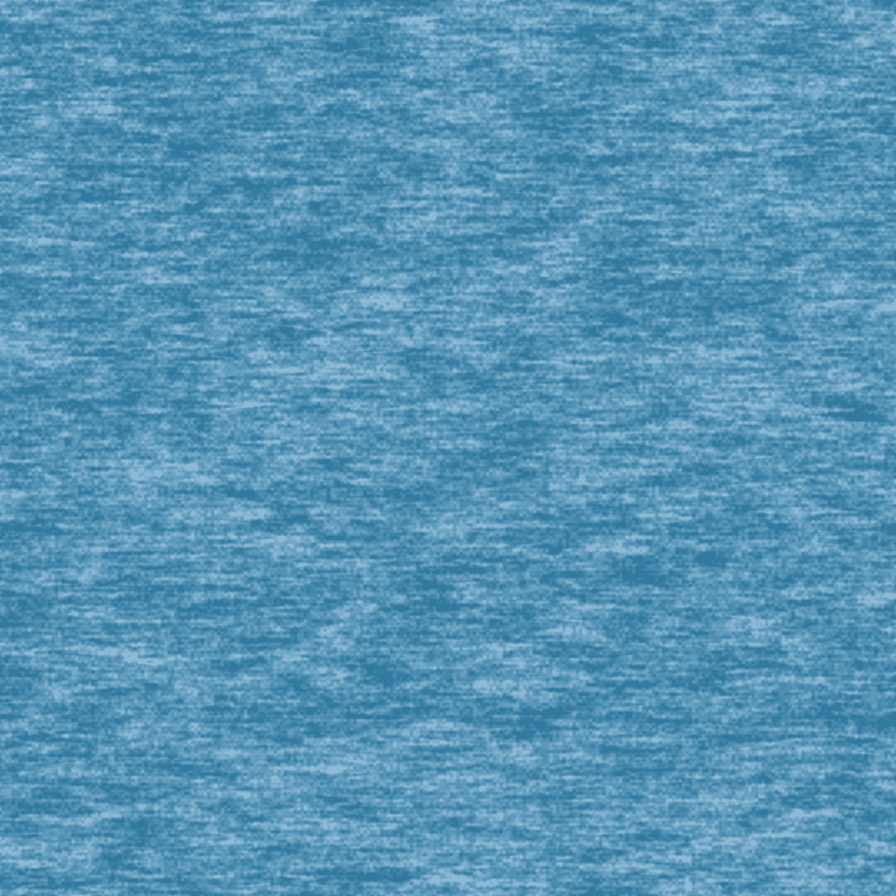
Write a WebGL 2 fragment shader that draws this texture.

```glsl
#version 300 es
precision highp float;
// Heathered blue jersey: pale and deep yarns mixed in short horizontal dashes.
// Stretched value noise, from broad patches to single threads, is summed into
// one dye value, overlaid with a faint knit, then mapped to a blue ramp.

uniform vec2 u_resolution;
out vec4 fragColor;

float hash(ivec2 cell, uint seed) {
    uint h = uint(cell.x) * 374761393u + uint(cell.y) * 668265263u + seed * 97531u;
    h = (h ^ (h >> 13)) * 1274126177u;
    h = (h ^ (h >> 15)) * 2246822519u;
    return float((h ^ (h >> 16)) >> 8) / 16777216.0;
}

// Value noise centred on zero with a spread of about one
float noise(vec2 p, uint seed) {
    ivec2 cell = ivec2(floor(p));
    vec2 f = fract(p);
    f = f * f * (3.0 - 2.0 * f);
    float low = mix(hash(cell, seed), hash(cell + ivec2(1, 0), seed), f.x);
    float high = mix(hash(cell + ivec2(0, 1), seed), hash(cell + ivec2(1, 1), seed), f.x);
    return (mix(low, high, f.y) - 0.5) * 4.66;
}

// Blend of yarns: patches, dashes, threads and fuzzy fibre grain
float yarnMix(vec2 uv) {
    // Ragged ends where neighbouring threads slip sideways
    vec2 p = uv + vec2(0.007 * noise(uv * vec2(25.0, 210.0), 1u), 0.0);
    float dye = 0.19 * noise(p * vec2(6.0, 15.0), 3u);
    dye += 0.34 * noise(p * vec2(19.0, 56.0), 4u);
    dye += 0.42 * noise(p * vec2(24.0, 140.0), 5u);
    dye += 0.54 * noise(p * vec2(42.0, 235.0), 6u);
    dye += 0.42 * noise(uv * vec2(120.0, 225.0), 7u);
    dye += 0.48 * noise(uv * vec2(270.0, 280.0), 8u);
    return dye;
}

// Faint grid of stitches, offset by half a stitch on alternate rows
float knit(vec2 uv) {
    float row = sin(uv.y * 190.0 * 6.2832);
    float column = sin(uv.x * 165.0 * 6.2832 + 3.1416 * floor(uv.y * 190.0));
    return 0.14 * row + 0.12 * column;
}

void main() {
    vec2 uv = gl_FragCoord.xy / u_resolution.y;
    float dye = clamp(yarnMix(uv) + knit(uv), -1.9, 2.3);

    // Deep to pale blue, with a gentle lift in the palest yarns
    vec3 color = vec3(0.330, 0.577, 0.712) + vec3(0.084, 0.059, 0.049) * dye;
    color += vec3(0.007, 0.003, 0.002) * dye * dye;

    fragColor = vec4(color, 1.0);
}
```
